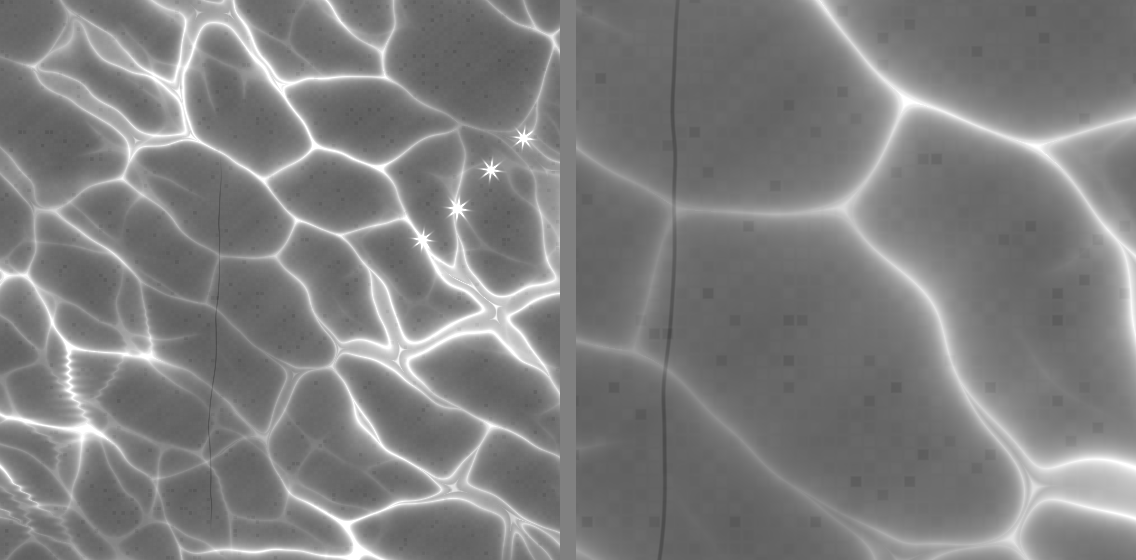
Left: the whole. Right: its middle third, enlarged.
A WebGL 2 fragment shader for this texture:

```glsl
#version 300 es
precision highp float;
// Sunlight caustics on the mosaic floor of a pool: a stretched cellular
// network, bent by layered sines, gives glowing lines and folded ribbons.
// A faint finer network, sun glints, tile grain and a crack lie over it.

uniform vec2 u_resolution;
out vec4 fragColor;

const float FLOOR_GREY = 0.392;
const vec2 FLOW = vec2(0.8, -0.6);          // long direction of the cells
const vec2 MAIN_CELLS = vec2(4.0, 7.0);     // cells along and across the flow
const vec2 FINE_CELLS = vec2(6.5, 11.0);
const float BEND = 0.030;                   // strength of the sine warp
const float NODE_SHARPNESS = 160.0;
const float LINE_WIDTH = 0.004;
const float LINE_LIGHT = 0.31;
const float GLOW_WIDTH = 0.018;
const float GLOW_LIGHT = 0.29;
const float RIBBON_WIDTH = 0.017;
const float FINE_LIGHT = 0.12;
const float TILE_SIZE = 0.008;
const int GLINTS = 4;
const mat2 TURN = mat2(0.8, 0.6, -0.6, 0.8);

vec2 hash2(vec2 p) {
    vec2 k = vec2(dot(p, vec2(127.1, 311.7)), dot(p, vec2(269.5, 183.3)));
    return fract(sin(k) * 43758.5);
}

// Layered sines, roughly -1 to 1
float waves(vec2 p) {
    float sum = 0.0, amp = 0.5;
    for (int i = 0; i < 5; i++) {
        sum += amp * sin(p.x + 1.7 * sin(0.8 * p.y));
        p = TURN * p * 1.6 + 2.3;
        amp *= 0.6;
    }
    return sum;
}

vec2 bend(vec2 p, float seed) {
    return p + BEND * vec2(waves(p * 9.0 + seed), waves(p.yx * 9.0 + seed + 4.7));
}

// Distance in canvas units to the cell borders, rounded at the nodes
float borderDistance(vec2 p, vec2 cells) {
    vec2 q = vec2(dot(p, FLOW), dot(p, vec2(-FLOW.y, FLOW.x))) * cells;
    vec2 base = floor(q), f = fract(q);
    vec2 nearCell = vec2(0.0), nearPoint = vec2(8.0);
    for (int y = -1; y <= 1; y++)
    for (int x = -1; x <= 1; x++) {
        vec2 cell = vec2(x, y);
        vec2 point = cell + 0.9 * hash2(base + cell) - f;
        if (dot(point, point) < dot(nearPoint, nearPoint)) {
            nearPoint = point;
            nearCell = cell;
        }
    }
    float sum = 1e-9;
    for (int y = -2; y <= 2; y++)
    for (int x = -2; x <= 2; x++) {
        vec2 cell = nearCell + vec2(x, y);
        vec2 point = cell + 0.9 * hash2(base + cell) - f;
        vec2 gap = point - nearPoint;
        if (dot(gap, gap) > 1e-4) {
            vec2 n = normalize(gap);
            float d = dot(0.5 * (point + nearPoint), n) / length(n * cells);
            sum += exp(-NODE_SHARPNESS * d);
        }
    }
    return -log(sum) / NODE_SHARPNESS;
}

// Lines that open here and there into ribbons with bright rims
float caustics(vec2 p) {
    float d = borderDistance(bend(p, 1.3), MAIN_CELLS);
    float ribbon = RIBBON_WIDTH * smoothstep(0.15, 0.8, waves(p * 6.0 + 8.1));
    float strength = clamp(0.75 + 0.7 * waves(p * 7.0 + 3.4), 0.28, 1.2);
    float rim = abs(max(d, 0.0) - ribbon);
    float light = LINE_LIGHT * exp(-rim / LINE_WIDTH);
    light += GLOW_LIGHT * exp(-max(d - ribbon, 0.0) / GLOW_WIDTH);
    light += 0.2 * (1.0 - smoothstep(-0.004, 0.0, d));
    return strength * light;
}

float glint(vec2 v, float size) {
    float r = length(v);
    float ray = size * (0.6 + 0.9 * pow(abs(cos(4.0 * atan(v.y, v.x) + 0.5)), 6.0));
    return 1.2 * exp(-r * r / (ray * ray)) + 0.25 * exp(-r / (1.5 * size));
}

void main() {
    vec2 p = gl_FragCoord.xy / u_resolution.y;

    // Choppy water in the lower left corner
    float chop = 1.0 - smoothstep(0.08, 0.45, length(p - vec2(0.06, 0.16)));
    float ripple = chop * smoothstep(0.2, 0.6, waves(p * 14.0));
    vec2 q = p + vec2(0.004 * ripple * sin(420.0 * p.y), 0.0);

    // Main and fine light networks
    float light = caustics(q);
    float fine = borderDistance(bend(q + 3.0, 6.2), FINE_CELLS);
    float fineMask = smoothstep(-0.2, 0.7, waves(p * 8.0 + 5.5)) + 1.3 * chop;
    light += FINE_LIGHT * fineMask * exp(-max(fine, 0.0) / 0.006);

    // Soft mottling, streaks and small tiles of the floor
    float stone = 0.020 * waves(p * 11.0 + 2.0);
    stone += 0.012 * waves(vec2(dot(p, FLOW) * 16.0, dot(p, FLOW.yx) * 60.0));
    vec2 tile = p / TILE_SIZE, inTile = abs(fract(tile) - 0.5);
    vec2 tone = hash2(floor(tile));
    float face = 1.0 - smoothstep(0.30, 0.48, max(inTile.x, inTile.y));
    stone += face * (0.022 * (tone.x - 0.5) - 0.035 * step(0.96, tone.y));

    // Thin wandering crack
    float crackX = 0.385 + 0.04 * (p.y - 0.4) + 0.006 * waves(vec2(p.y * 14.0, 1.0));
    float crack = 1.0 - smoothstep(0.0004, 0.0018, abs(p.x - crackX));
    crack *= smoothstep(0.04, 0.10, p.y) * (1.0 - smoothstep(0.62, 0.75, p.y));

    // Sun glints
    float sun = 0.0;
    for (int i = 0; i < GLINTS; i++) {
        float k = float(i);
        vec2 jitter = hash2(vec2(k, 7.0));
        vec2 centre = vec2(0.76, 0.58) + k * vec2(0.06, 0.055) + 0.02 * (jitter - 0.5);
        sun += glint(p - centre, mix(0.007, 0.014, jitter.x));
    }

    float grey = FLOOR_GREY + light + stone - 0.09 * crack + sun;
    fragColor = vec4(vec3(clamp(grey, 0.0, 1.0)), 1.0);
}
```
